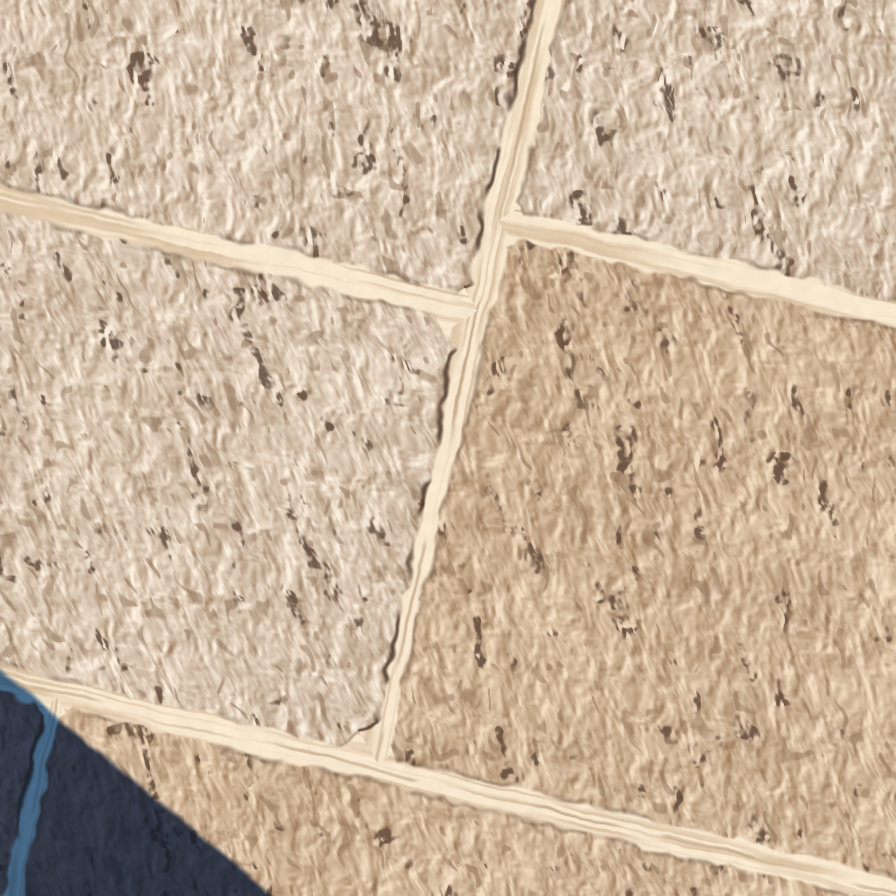
Reproduce this texture procedurally as a WebGL 2 fragment shader.

```glsl
#version 300 es
precision highp float;
// Sunlit rough stone blocks with slanted cream mortar joints and a blue corner shadow
uniform vec2 u_resolution;
out vec4 outColor;

float hash(vec2 p) {
  vec3 q = fract(p.xyx * vec3(0.1031, 0.1030, 0.0973));
  q += dot(q, q.yzx + 33.33);
  return fract((q.x + q.y) * q.z);
}

float noise(vec2 p) {
  vec2 i = floor(p), f = fract(p);
  f = f * f * (3.0 - 2.0 * f);
  return mix(mix(hash(i), hash(i + vec2(1, 0)), f.x),
             mix(hash(i + vec2(0, 1)), hash(i + vec2(1, 1)), f.x), f.y);
}

float fbm(vec2 p) {
  float sum = 0.0, amp = 0.5;
  for (int i = 0; i < 4; i++) {
    sum += amp * noise(p);
    p = mat2(0.8, 0.6, -0.6, 0.8) * p * 2.03 + 17.3;
    amp *= 0.5;
  }
  return sum;
}

// Height of the chipped stone, stretched along a lean that differs per block
float stoneHeight(vec2 p, float lean) {
  p.x += lean * p.y;
  p += 0.012 * vec2(noise(p * 38.0), noise(p * 38.0 + 51.0));
  return 0.65 * noise(p * vec2(88, 43)) + 0.45 * noise(p * vec2(175, 95) + 9.0)
       + 0.22 * noise(p * vec2(330, 210) + 4.0);
}

void main() {
  vec2 p = gl_FragCoord.xy / u_resolution.y;
  float px = 1.0 / u_resolution.y;

  // Slanted masonry axes: the courses fall to the right, the uprights lean right
  vec2 wobble = vec2(fbm(p * 22.0), fbm(p * 22.0 + 70.0)) - 0.47;
  float u = p.x - 0.226 * p.y + 0.010 * wobble.x;
  float v = p.y + 0.237 * p.x - 0.242 + 0.010 * wobble.y;
  float across = u - (v < 0.0 ? 0.013 : 0.386);
  float side = step(0.0, across);
  float course = mix(0.537, 0.644, side);
  vec2 block = vec2(side, floor(v / course));
  float seed = hash(block + 7.0);

  // Distance into the block from its mortar, with rounded corners
  vec2 jointDist = vec2(abs(across), abs(v - course * round(v / course)));
  vec2 halfWidth = vec2(mix(0.010, 0.017, smoothstep(0.3, 0.8, p.y)), 0.016);
  bool leftMiddle = side < 0.5 && block.y == 0.0;
  float radius = leftMiddle ? 0.034 : 0.012;
  vec2 inset = jointDist - halfWidth;
  float inside = min(max(inset.x, inset.y), radius) - length(max(radius - inset, 0.0));
  inside = min(inside, min(inset.x, inset.y));
  inside += 0.007 * (noise(p * 75.0) - 0.5);
  float stoneMask = smoothstep(-0.0015 - px, 0.0015 + px, inside);

  // Stone lit from one side
  float lean = leftMiddle ? 0.38 : 0.12 + 0.16 * seed;
  float height = stoneHeight(p, lean);
  float relief = height - stoneHeight(p + vec2(-0.0042, 0.0034), lean);
  float tone = 0.58 + 1.35 * relief + 0.55 * (height - 0.66) + 0.45 * (fbm(p * 12.0) - 0.47);
  vec3 stone = mix(vec3(0.72, 0.61, 0.50), vec3(0.94, 0.87, 0.78), clamp(tone, -0.5, 1.2));
  vec3 paleGrey = vec3(1.0, 1.015, 1.04), warmTan = vec3(0.965, 0.935, 0.90);
  float warmth = side * step(block.y, 0.5);
  stone *= mix(paleGrey, warmTan, warmth);

  // Scattered dark pits and finer brown chips
  vec2 pitPos = vec2(p.x + lean * p.y, p.y);
  pitPos += 0.016 * (vec2(noise(p * 45.0), noise(p * 45.0 + 30.0)) - 0.5);
  float pit = smoothstep(0.80, 0.93, noise(pitPos * vec2(62, 27)) + 0.25 * (noise(p * 130.0) - 0.5));
  float chip = smoothstep(0.76, 0.92, noise(pitPos * vec2(125, 58) + 40.0));
  stone = mix(stone, vec3(0.55, 0.43, 0.33), 0.50 * chip);
  stone = mix(stone, vec3(0.34, 0.26, 0.21), 0.75 * pit * smoothstep(0.15, -0.12, relief));

  // Mortar with trowel streaks running along each joint
  bool upright = inset.x < inset.y;
  vec2 streakPos = upright ? vec2(across * 260.0, p.y * 9.0) : vec2(v * 260.0, p.x * 9.0);
  float streak = noise(streakPos);
  vec3 mortar = mix(vec3(0.87, 0.77, 0.65), vec3(0.97, 0.91, 0.81), smoothstep(0.1, 0.6, streak));
  mortar += 0.05 * (fbm(p * 90.0) - 0.47);
  float groove = smoothstep(0.0022 + px, 0.0004, abs((upright ? across : v) - 0.006 * (noise(p * 9.0) - 0.5)));
  mortar = mix(mortar, vec3(0.70, 0.58, 0.46), 0.5 * groove * smoothstep(0.35, 0.6, noise(p * 14.0 + 5.0)));

  vec3 color = mix(mortar, stone, stoneMask);

  // Broken dark crevice on the left of the upright joint, faint rim elsewhere
  float rim = smoothstep(0.0055, 0.0, abs(inside - 0.0015));
  float crevice = upright && across < 0.0 ? 0.85 : 0.28;
  color = mix(color, vec3(0.30, 0.22, 0.17), rim * crevice * smoothstep(0.32, 0.62, noise(p * 27.0 + 3.0)));

  // Slanted cast shadow in the lower left corner
  float shadeEdge = 0.254 - 0.83 * p.x - p.y + 0.010 * (fbm(p * 30.0) - 0.47);
  float shade = smoothstep(-0.005, 0.006, shadeEdge);
  float light = dot(color, vec3(0.3, 0.5, 0.2));
  vec3 shaded = mix(vec3(0.25, 0.37, 0.48), vec3(0.20, 0.22, 0.28), stoneMask) * (0.35 + 0.85 * light);
  color = mix(color, shaded, shade);

  outColor = vec4(clamp(color, 0.0, 1.0), 1.0);
}
```
